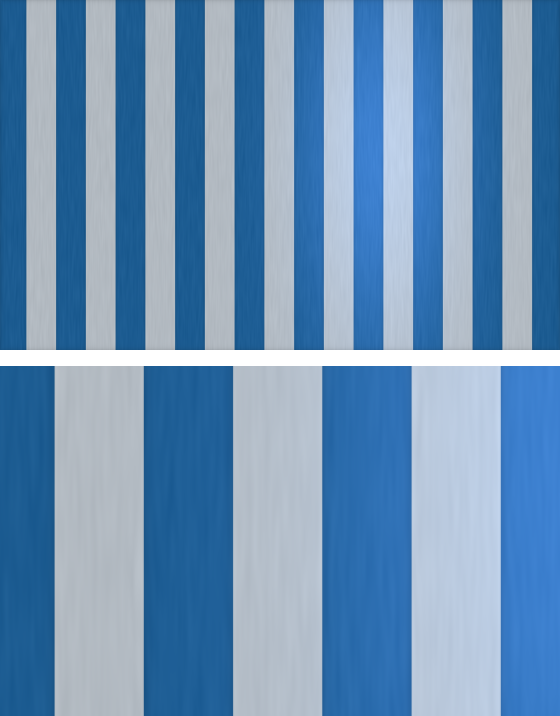
Top, the full canvas; bottom, a detail of the centre.
A Shadertoy shader for this pattern:

```glsl
const float STRIPE_PERIOD = 0.17;
const float GREY_CENTRE = 0.1178;
const vec3 BLUE = vec3(0.108, 0.358, 0.568);
const vec3 GREY = vec3(0.698, 0.727, 0.755);
const vec3 BLUE_LIT = vec3(0.245, 0.510, 0.825);
const vec3 GREY_LIT = vec3(0.740, 0.815, 0.915);

vec2 hashGradient(vec2 cell) {
    vec3 p = fract(cell.xyx * vec3(0.1031, 0.1030, 0.0973));
    p += dot(p, p.yzx + 33.33);
    return fract((p.xx + p.yz) * p.zy) * 2.0 - 1.0;
}

float gradientNoise(vec2 p) {
    vec2 cell = floor(p);
    vec2 f = fract(p);
    vec2 u = f * f * f * (f * (f * 6.0 - 15.0) + 10.0);
    float a = dot(hashGradient(cell), f);
    float b = dot(hashGradient(cell + vec2(1, 0)), f - vec2(1, 0));
    float c = dot(hashGradient(cell + vec2(0, 1)), f - vec2(0, 1));
    float d = dot(hashGradient(cell + vec2(1, 1)), f - vec2(1, 1));
    return mix(mix(a, b, u.x), mix(c, d, u.x), u.y);
}

// Signed distance to the nearest grey band, negative inside
float bandDistance(float x, float centre, float period) {
    float local = mod(x - centre + 0.5 * period, period) - 0.5 * period;
    return abs(local) - 0.25 * period;
}

// Elliptical falloff of the light
float glow(vec2 p, vec2 centre, vec2 spread) {
    vec2 q = (p - centre) / spread;
    return exp(-0.5 * dot(q, q));
}

// Fine fibres running down the canvas
float brushedGrain(vec2 p) {
    return gradientNoise(p * vec2(190.0, 16.0))
         + 0.6 * gradientNoise(p * vec2(97.0, 7.0) + 41.0);
}

// Slight darkening along the canvas border
float borderShade(vec2 p, vec2 size) {
    vec2 inset = min(p, size - p);
    return 1.0 - 0.10 * exp(-min(inset.x, inset.y) / 0.006);
}

void mainImage(out vec4 fragColor, in vec2 fragCoord) {
    float pixel = 1.0 / iResolution.y;
    vec2 size = iResolution.xy * pixel;
    vec2 p = fragCoord * pixel;

    // Stripes under the light
    float light = glow(p, vec2(1.092, 0.56), vec2(0.175, 0.42));
    float d = bandDistance(p.x, GREY_CENTRE, STRIPE_PERIOD);
    float grey = 1.0 - smoothstep(-0.75 * pixel, 0.75 * pixel, d);
    vec3 color = mix(mix(BLUE, BLUE_LIT, light), mix(GREY, GREY_LIT, light), grey);

    // Seam: soft shadow on blue, pale rim on grey
    float shadow = exp(-abs(d) / 0.004) * (1.0 - grey);
    float rim = exp(-abs(d + 0.002) / 0.0015) * grey;
    color *= 1.0 - 0.10 * shadow + 0.025 * rim;

    // Surface
    color += 0.028 * brushedGrain(p);
    color *= borderShade(p, size);
    fragColor = vec4(clamp(color, 0.0, 1.0), 1.0);
}
```
